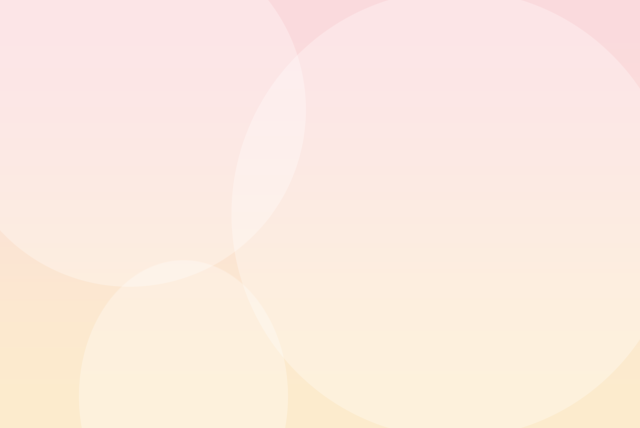
Write a WebGL 1 fragment shader that draws this background.

```glsl
precision mediump float;
// Soft vertical gradient from pink to cream with three overlapping translucent discs.

uniform vec2 u_resolution;

const vec3 PINK = vec3(0.982, 0.855, 0.867);
const vec3 CREAM = vec3(0.988, 0.922, 0.804);
const float VEIL = 0.3;

// Smooth coverage of an ellipse, with the edge softened over one pixel
float ellipse(vec2 p, vec2 center, vec2 radii, float pixel) {
  float d = (length((p - center) / radii) - 1.0) * min(radii.x, radii.y);
  return 1.0 - smoothstep(-pixel, pixel, d);
}

// Lay a translucent white veil over a colour
vec3 veil(vec3 color, float coverage, float opacity) {
  return mix(color, vec3(1.0), coverage * opacity);
}

void main() {
  // Canvas units: height is 1, width is 1.5
  vec2 uv = gl_FragCoord.xy / u_resolution;
  vec2 p = uv * vec2(1.5, 1.0);
  float pixel = 0.8 / u_resolution.y;

  // Background gradient
  vec3 color = mix(CREAM, PINK, smoothstep(0.0, 1.0, uv.y));

  // Upper left, right and lower discs
  color = veil(color, ellipse(p, vec2(0.303, 0.744), vec2(0.414), pixel), VEIL);
  color = veil(color, ellipse(p, vec2(1.066, 0.5), vec2(0.5235), pixel), VEIL);
  color = veil(color, ellipse(p, vec2(0.43, 0.074), vec2(0.245, 0.318), pixel), VEIL);

  gl_FragColor = vec4(color, 1.0);
}
```
